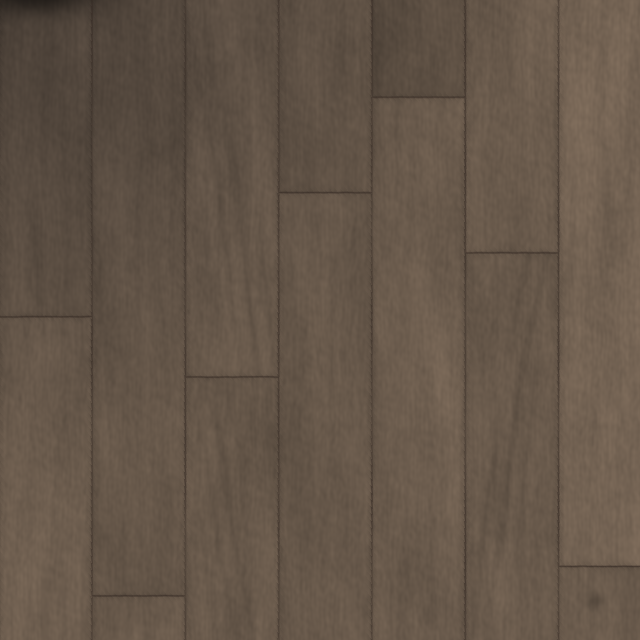
This texture is drawn by a Shadertoy shader. Its source:

```glsl
// Dark walnut floor: seven upright columns of boards, each cut by one butt joint.
// Stretched gradient noise makes the grain, bent sine bands make the figure,
// and thin notched seams and a shadow from the upper left finish the surface.

#define BOARD_WIDTH 0.1458
#define FIRST_SEAM -0.0020
#define SEAM_HALF_WIDTH 0.0012
#define SEAM_DEPTH 0.62
#define NOTCH_RATE 92.0
#define GRAIN_DEPTH 0.085
#define STAIN_DEPTH 0.090
#define FIGURE_DEPTH 0.13
#define FIGURE_RATE 36.0
#define SHADOW_DEPTH 0.22
#define WOOD_COLOR vec3(0.413, 0.353, 0.297)
#define SEAM_COLOR vec3(0.215, 0.170, 0.145)

// Per column: joint height, tone above it, tone below it, lean of the figure
const vec4 BOARDS[7] = vec4[7](
    vec4(0.505, 0.96, 1.01,  0.00),
    vec4(0.069, 0.97, 0.99,  0.00),
    vec4(0.411, 1.02, 1.01, -0.16),
    vec4(0.699, 0.96, 0.98,  0.00),
    vec4(0.848, 0.87, 1.02,  0.00),
    vec4(0.605, 1.01, 1.00,  0.15),
    vec4(0.115, 1.09, 1.00,  0.00));

vec2 randomGradient(vec2 cell) {
    vec3 h = fract(cell.xyx * vec3(0.1031, 0.1030, 0.0973));
    h += dot(h, h.yzx + 33.33);
    float angle = 6.2832 * fract((h.x + h.y) * h.z);
    return vec2(cos(angle), sin(angle));
}

float gradientNoise(vec2 p) {
    vec2 i = floor(p), f = p - i;
    vec2 w = f * f * f * (f * (f * 6.0 - 15.0) + 10.0);
    vec2 e = vec2(1.0, 0.0);
    float low  = mix(dot(randomGradient(i), f),
                     dot(randomGradient(i + e.xy), f - e.xy), w.x);
    float high = mix(dot(randomGradient(i + e.yx), f - e.yx),
                     dot(randomGradient(i + e.xx), f - e.xx), w.x);
    return 1.4 * mix(low, high, w.y);
}

// Long fibres, fine pores, short flecks and faint cross ripple
float woodGrain(vec2 p) {
    p.x += 0.004 * gradientNoise(p * vec2(9.0, 5.0));
    float fibres = gradientNoise(p * vec2(75.0, 5.0));
    float pores  = gradientNoise(p * vec2(190.0, 28.0));
    float flecks = gradientNoise(p * vec2(170.0, 95.0));
    float ripple = gradientNoise(vec2(p.x * 26.0, p.y * 75.0 + p.x * 40.0));
    return 0.50 * fibres + 0.50 * pores + 0.50 * flecks + 0.32 * ripple;
}

// Cloudy light and dark areas drawn out along the board
float woodStains(vec2 p) {
    return 0.75 * gradientNoise(p * vec2(9.0, 3.2))
         + 0.65 * gradientNoise(p * vec2(22.0, 6.0))
         + 0.25 * gradientNoise(p * vec2(34.0, 24.0));
}

// Dark growth bands that lean and curve across a board
float growthFigure(vec2 local, vec2 p, float lean) {
    float rise = local.y;
    float path = local.x - lean * (rise + 0.7 * rise * rise);
    path += 0.007 * gradientNoise(p * vec2(10.0, 5.0));
    float band = pow(0.5 + 0.5 * sin(6.2832 * FIGURE_RATE * path), 2.0);
    float fade = 0.5 + 0.6 * gradientNoise(p * vec2(14.0, 4.0));
    float core = exp(-pow(path / 0.038, 2.0));
    return band * clamp(fade, 0.0, 1.0) * core;
}

float lineMask(float distanceToLine, float halfWidth, float pixel) {
    float soft = max(pixel, 0.0013);
    return 1.0 - smoothstep(halfWidth - soft, halfWidth + soft, distanceToLine);
}

void mainImage(out vec4 fragColor, in vec2 fragCoord) {
    vec2 uv = fragCoord / iResolution.xy;
    float pixel = 1.0 / min(iResolution.x, iResolution.y);

    // Board layout
    float across = (uv.x - FIRST_SEAM) / BOARD_WIDTH;
    int column = clamp(int(floor(across)), 0, 6);
    vec4 board = BOARDS[column];
    bool above = uv.y > board.x;
    float id = float(column) * 2.0 + (above ? 1.0 : 0.0);
    vec2 local = vec2((fract(across) - 0.5) * BOARD_WIDTH,
                      uv.y - board.x + (above ? -0.28 : 0.25));

    // Wood tone, grain, stains and figure
    vec2 woodPoint = uv + vec2(3.17, 7.31) * id;
    float tone = above ? board.y : board.z;
    tone *= 1.0 + GRAIN_DEPTH * woodGrain(woodPoint) + STAIN_DEPTH * woodStains(woodPoint);
    float lean = above ? min(board.w, 0.0) : board.w;
    if (lean != 0.0) tone *= 1.0 - FIGURE_DEPTH * growthFigure(local, woodPoint, lean);

    // Small knot near the lower right
    vec2 knot = (uv - vec2(0.931, 0.060)) / vec2(0.014, 0.013);
    tone *= 1.0 - 0.20 * exp(-dot(knot, knot));

    // Broad shadow and a darker smudge at the upper left edge
    float shadow = 1.0 - smoothstep(0.0, 0.80, distance(uv, vec2(0.0, 1.0)));
    vec2 smudge = (uv - vec2(0.06, 1.01)) / vec2(0.090, 0.030);
    tone *= (1.0 - SHADOW_DEPTH * shadow) * (1.0 - 0.60 * exp(-dot(smudge, smudge)));
    vec3 color = WOOD_COLOR * tone;
    color = mix(color, vec3(dot(color, vec3(0.333))) * vec3(1.12, 0.98, 0.90), 0.25 * shadow);

    // Long seams with slanted notches, and soft butt joints
    float sideOffset = (across - round(across)) * BOARD_WIDTH;
    float notch = fract(uv.y * NOTCH_RATE + sideOffset * 120.0) - 0.5;
    float wear = 0.80 + 0.5 * gradientNoise(vec2(round(across) * 5.3, uv.y * 7.0));
    float side = lineMask(abs(sideOffset + 0.0014 * notch), SEAM_HALF_WIDTH, pixel) * wear;
    float jointGap = abs(uv.y - board.x + 0.0006 * gradientNoise(uv * 60.0));
    float joint = lineMask(jointGap, SEAM_HALF_WIDTH, pixel);
    float edge = exp(-min(abs(sideOffset), jointGap) / 0.005);
    color *= 1.0 - (0.11 + 0.10 * notch) * edge;
    color = mix(color, SEAM_COLOR, clamp(max(side, joint) * SEAM_DEPTH, 0.0, 1.0));

    fragColor = vec4(color, 1.0);
}
```
